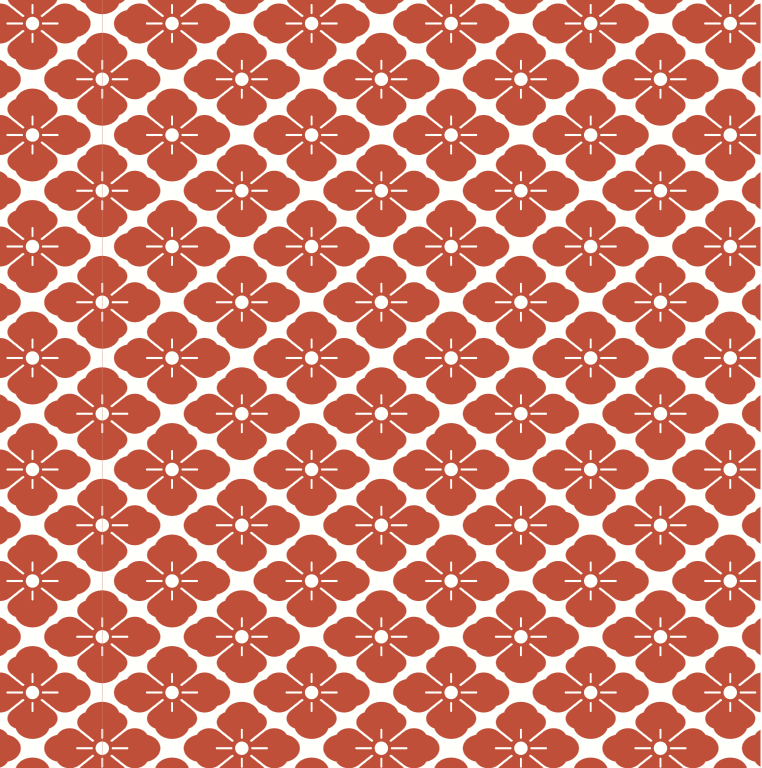
A WebGL 1 fragment shader for this pattern:

```glsl
precision highp float;

uniform vec2 u_resolution;

// The canvas is 768 units tall; blossoms sit on a brick lattice.
const vec2 PERIOD = vec2(139.55, 111.5);

float coverage(float dist, float pixel) {
  return clamp(0.5 - dist / pixel, 0.0, 1.0);
}

float segment(vec2 p, vec2 a, vec2 b) {
  vec2 ab = b - a;
  return length(p - a - ab * clamp(dot(p - a, ab) / dot(ab, ab), 0.0, 1.0));
}

vec2 nearestCell(vec2 p) {
  return mod(p + 0.5 * PERIOD, PERIOD) - 0.5 * PERIOD;
}

float blossom(vec2 p, float pixel) {
  p = abs(p);

  // Undo the sideways stretch and fold onto half of one petal.
  vec2 q = vec2(p.x * PERIOD.y / PERIOD.x, p.y);
  q = vec2(min(q.x, q.y), max(q.x, q.y));

  // Three round lobes joined to the heart.
  float petal = length(q - vec2(0.0, 32.6)) - 13.8;
  petal = min(petal, length(q - vec2(9.2, 26.0)) - 10.8);
  petal = min(petal, length(q) - 25.0);

  // Slits between petals, stamens and the round centre.
  float cut = segment(q, vec2(7.6), vec2(18.5)) - 1.0;
  cut = min(cut, segment(p, vec2(10.5, 0.0), vec2(25.0, 0.0)) - 1.05);
  cut = min(cut, segment(p, vec2(0.0, 10.5), vec2(0.0, 18.5)) - 0.95);
  cut = min(cut, length(p) - 6.7);

  return coverage(max(petal, -cut), pixel);
}

void main() {
  float pixel = 768.0 / u_resolution.y;
  vec2 p = gl_FragCoord.xy * pixel;
  vec2 lattice = p - vec2(32.5, 75.5);

  float ink = max(blossom(nearestCell(lattice), pixel),
                  blossom(nearestCell(lattice + 0.5 * PERIOD), pixel));

  // Bare margin along the right edge.
  ink *= coverage(p.x - 760.5, pixel);

  vec3 color = mix(vec3(1.0, 1.0, 0.99), vec3(0.75, 0.31, 0.22), ink);

  // Faint hairline seam through one column.
  float seam = coverage(abs(p.x - 102.3) - 0.4, pixel);
  color = mix(color, vec3(0.82, 0.55, 0.48), 0.5 * seam);

  gl_FragColor = vec4(color, 1.0);
}
```
